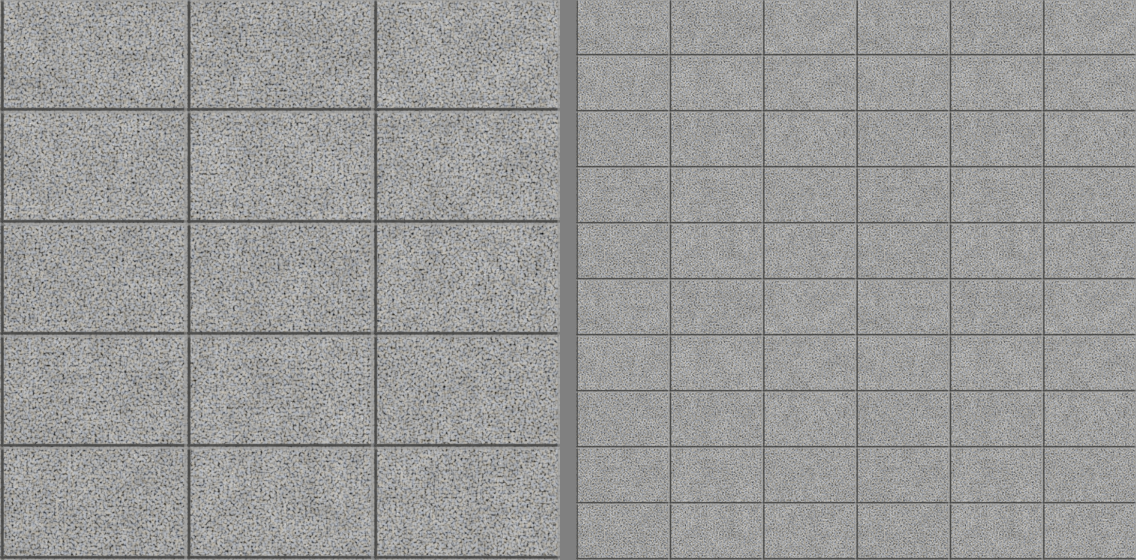
Left, the tile; right, the same tile 2 across and 2 down.
A three.js fragment shader for this texture:

```glsl
varying vec2 vUv;

const vec2 TILE_COUNT = vec2(3.0, 5.0);
const vec2 GROOVE_OFFSET = vec2(0.0042, 0.0048);
const vec2 BEVEL_OFFSET = vec2(-0.0018, -0.0004);
const vec3 STONE = vec3(0.634, 0.634, 0.63);
const vec3 BEVEL = vec3(0.63, 0.63, 0.625);
const vec3 GROOVE = vec3(0.28, 0.28, 0.275);
const vec3 WARM_TINT = vec3(0.045, 0.008, -0.065);

float hash(vec2 p, float seed) {
  return fract(sin(dot(p, vec2(12.9898, 78.233)) + seed * 37.719) * 43758.5453);
}

// Slope of one lattice corner, in a random direction, seen from offset d
float cornerSlope(vec2 cell, vec2 d, float cells, float seed) {
  float angle = 6.28319 * hash(mod(cell, cells), seed);
  return dot(vec2(cos(angle), sin(angle)), d);
}

// Gradient noise around zero that wraps after a whole number of cells
float wrapNoise(vec2 uv, float cells, float seed) {
  vec2 p = uv * cells + fract(seed * vec2(0.37, 0.61));
  vec2 cell = floor(p);
  vec2 f = fract(p);
  vec2 w = f * f * f * (f * (f * 6.0 - 15.0) + 10.0);
  vec2 right = vec2(1.0, 0.0);
  vec2 up = vec2(0.0, 1.0);
  float low = mix(cornerSlope(cell, f, cells, seed),
                  cornerSlope(cell + right, f - right, cells, seed), w.x);
  float high = mix(cornerSlope(cell + up, f - up, cells, seed),
                   cornerSlope(cell + 1.0, f - 1.0, cells, seed), w.x);
  return mix(low, high, w.y);
}

// Repeated lines: x holds the vertical ones, y the horizontal ones
vec2 gridLines(vec2 uv, vec2 count, vec2 offset, vec2 halfWidth, float soft) {
  vec2 d = abs(fract((uv - offset) * count + 0.5) - 0.5) / count;
  return 1.0 - smoothstep(halfWidth - soft, halfWidth + soft, d);
}

// Granite whose dark grains go deeper than its pale ones, with soft mottling
vec3 granite(vec2 uv, vec3 base) {
  float grain = 0.62 * wrapNoise(uv, 187.0, 1.0) + 0.6 * wrapNoise(uv, 263.0, 2.0);
  float mottle = 0.06 * wrapNoise(uv, 42.0, 3.0) + 0.04 * wrapNoise(uv, 13.0, 4.0);
  float paleSpeck = smoothstep(0.38, 0.62, wrapNoise(uv, 211.0, 5.0));
  float tint = wrapNoise(uv, 140.0, 6.0);
  float relief = 0.4 * grain - 0.5 * grain * grain;
  return base + relief + mottle + paleSpeck * 0.1 + tint * WARM_TINT;
}

void main() {
  // Stone with a slight change of shade per tile
  vec2 tile = mod(floor((vUv - GROOVE_OFFSET) * TILE_COUNT), TILE_COUNT);
  float shade = (hash(tile, 7.0) - 0.5) * 0.012;
  vec3 color = granite(vUv, STONE + shade);

  // Light top and right bevels, dark left and bottom grooves
  vec2 bevel = gridLines(vUv, TILE_COUNT, BEVEL_OFFSET, vec2(0.0027, 0.0022), 0.0015);
  vec2 groove = gridLines(vUv, TILE_COUNT, GROOVE_OFFSET, vec2(0.0025), 0.0018);
  float wear = 0.94 + 0.12 * wrapNoise(vUv, 96.0, 8.0);

  // Each bevel cuts through the crossing groove
  vec2 cutGroove = groove * (1.0 - 0.6 * bevel.yx);
  color = mix(color, BEVEL, 0.7 * max(bevel.x, bevel.y));
  color = mix(color, GROOVE, wear * max(cutGroove.x, cutGroove.y));

  gl_FragColor = vec4(clamp(color, 0.0, 1.0), 1.0);
}
```
